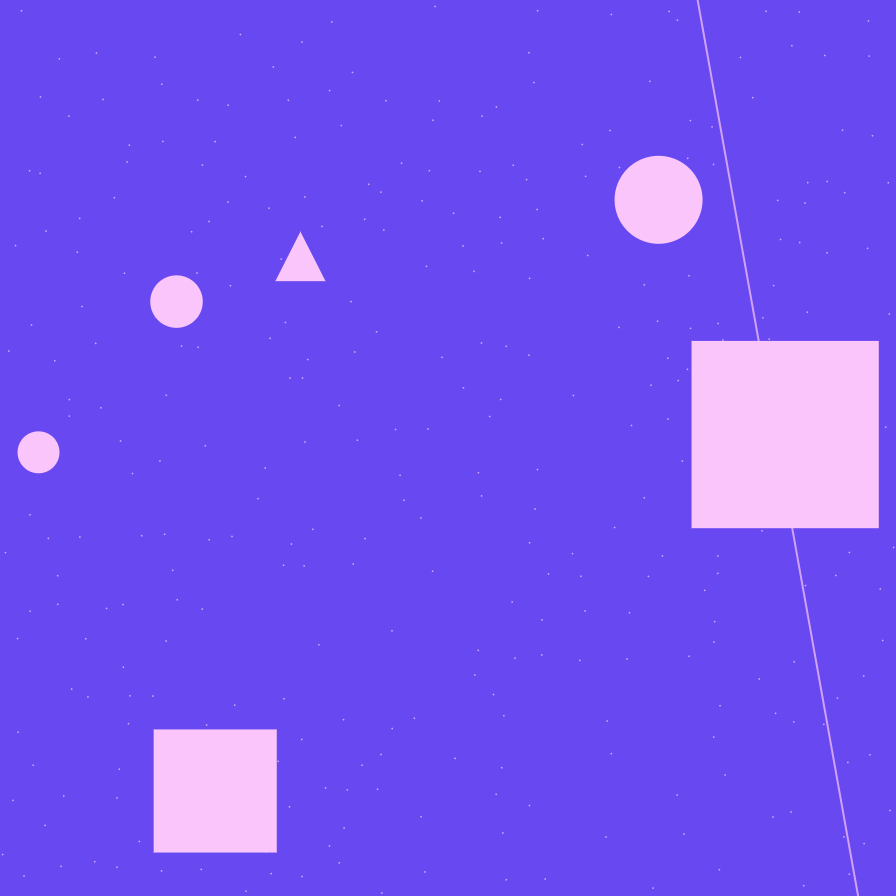
This background is drawn by a Shadertoy shader. Its source:

```glsl
// Flat pink circles, squares and a triangle on violet, crossed by a thin slanted line.
// Shapes are signed distances joined by min; fine dust is one hashed dot per grid cell.

const vec3 VIOLET = vec3(0.408, 0.284, 0.945);
const vec3 PINK   = vec3(0.980, 0.773, 0.980);

// Centre in xy, radius or half side in z
const vec3 CIRCLES[3] = vec3[3](
    vec3(0.7350, 0.7770, 0.0491),
    vec3(0.1970, 0.6634, 0.0293),
    vec3(0.0430, 0.4952, 0.0234));
const vec3 SQUARES[2] = vec3[2](
    vec3(0.8763, 0.5150, 0.1045),
    vec3(0.2402, 0.1172, 0.0687));

const vec2  TRIANGLE_APEX       = vec2(0.3353, 0.7415);
const float TRIANGLE_HEIGHT     = 0.0553;
const float TRIANGLE_HALF_WIDTH = 0.0280;

const vec2  LINE_TOP        = vec2(0.7786, 1.0);
const vec2  LINE_BOTTOM     = vec2(0.9577, 0.0);
const float LINE_HALF_WIDTH = 0.0011;
const float LINE_OPACITY    = 0.72;

const float DUST_CELLS   = 24.0;
const float DUST_CHANCE  = 0.6;
const float DUST_RADIUS  = 0.0009;
const float DUST_OPACITY = 0.75;

float hash(vec2 p) {
    return fract(sin(dot(p, vec2(127.1, 311.7))) * 43758.5453);
}

float boxDistance(vec2 p, float halfSide) {
    vec2 d = abs(p) - halfSide;
    return length(max(d, 0.0)) + min(max(d.x, d.y), 0.0);
}

// Isosceles triangle with its apex at the origin, pointing up
float triangleDistance(vec2 p) {
    vec2 sideNormal = normalize(vec2(TRIANGLE_HEIGHT, TRIANGLE_HALF_WIDTH));
    float side = dot(vec2(abs(p.x), p.y), sideNormal);
    return max(side, -p.y - TRIANGLE_HEIGHT);
}

float lineDistance(vec2 p) {
    vec2 along = normalize(LINE_BOTTOM - LINE_TOP);
    return abs(dot(p - LINE_TOP, vec2(-along.y, along.x))) - LINE_HALF_WIDTH;
}

float shapesDistance(vec2 p) {
    float d = triangleDistance(p - TRIANGLE_APEX);
    for (int i = 0; i < 3; i++)
        d = min(d, length(p - CIRCLES[i].xy) - CIRCLES[i].z);
    for (int i = 0; i < 2; i++)
        d = min(d, boxDistance(p - SQUARES[i].xy, SQUARES[i].z));
    return d;
}

// Antialiased coverage of a signed distance
float coverage(float d, float pixel) {
    return clamp(0.5 - d / pixel, 0.0, 1.0);
}

// One randomly placed speck in a share of the cells
float dust(vec2 p, float pixel) {
    vec2 cell = floor(p * DUST_CELLS);
    vec2 jitter = vec2(hash(cell + 17.3), hash(cell + 59.8));
    vec2 speck = (cell + mix(vec2(0.06), vec2(0.94), jitter)) / DUST_CELLS;
    float present = step(hash(cell), DUST_CHANCE);
    return present * coverage(length(p - speck) - DUST_RADIUS, pixel);
}

void mainImage(out vec4 fragColor, in vec2 fragCoord) {
    vec2 p = fragCoord / iResolution.xy;
    float pixel = 1.0 / iResolution.y;

    // Back to front: dust, line, solid shapes
    vec3 color = mix(VIOLET, PINK, DUST_OPACITY * dust(p, pixel));
    color = mix(color, PINK, LINE_OPACITY * coverage(lineDistance(p), pixel));
    color = mix(color, PINK, coverage(shapesDistance(p), pixel));

    fragColor = vec4(color, 1.0);
}
```
